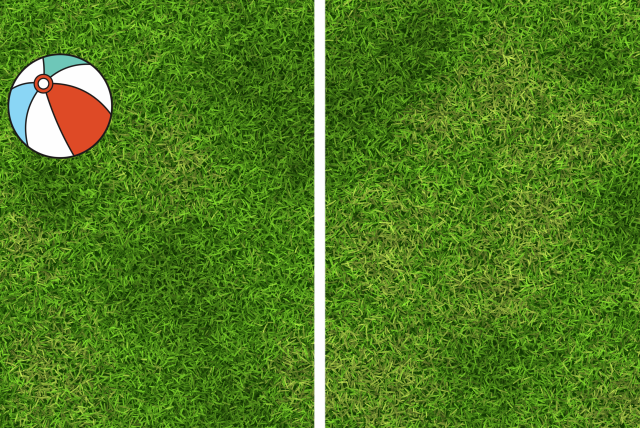
Reproduce this texture procedurally as a WebGL 2 fragment shader.

```glsl
#version 300 es
precision highp float;
// A mown lawn with dry and shaded patches, a white dividing strip and a beach ball.

#define LAYERS 9
#define CELL 0.0185
#define BLADE_WIDTH 0.0015
#define STRIP_X 0.747
#define STRIP_HALF 0.0127
#define BALL_CENTER vec2(0.1406, 0.752)
#define BALL_RADIUS 0.122
#define HUB vec2(-0.32, 0.43)
#define INK_WIDTH 0.014
#define GRAIN 0.24

uniform vec2 u_resolution;
out vec4 fragColor;

const vec3 SHADE = vec3(0.08, 0.23, 0.01);
const vec3 LIGHT = vec3(0.48, 0.78, 0.16);
const vec3 STRAW = vec3(0.80, 0.82, 0.36);
const vec3 WHITE = vec3(0.995);
const vec3 INK = vec3(0.11, 0.10, 0.10);
const vec3 RED = vec3(0.87, 0.29, 0.15);
const vec3 TEAL = vec3(0.43, 0.78, 0.72);
const vec3 BLUE = vec3(0.54, 0.84, 0.96);

// Patches: centre and radius
const vec3 DRY[12] = vec3[12](
  vec3(0.40, 0.61, 0.10), vec3(0.69, 0.12, 0.10), vec3(0.12, 0.13, 0.14),
  vec3(0.05, 0.44, 0.10), vec3(1.19, 0.79, 0.12), vec3(1.25, 0.52, 0.10),
  vec3(1.37, 0.68, 0.08), vec3(0.90, 0.43, 0.10), vec3(0.93, 0.11, 0.13),
  vec3(1.16, 0.32, 0.12), vec3(1.01, 0.72, 0.07), vec3(1.46, 0.05, 0.10));
const vec3 DARK[10] = vec3[10](
  vec3(0.60, 0.82, 0.13), vec3(0.12, 0.54, 0.08), vec3(0.40, 0.33, 0.15),
  vec3(0.85, 0.78, 0.13), vec3(1.15, 0.14, 0.10), vec3(1.40, 0.84, 0.07),
  vec3(1.48, 0.50, 0.08), vec3(0.70, 0.62, 0.10), vec3(0.99, 0.90, 0.10),
  vec3(0.55, 0.06, 0.10));

float hash(vec2 p) { return fract(sin(dot(p, vec2(127.1, 311.7))) * 43758.5); }

float noise(vec2 p) {
  vec2 i = floor(p), f = fract(p);
  f = f * f * (3.0 - 2.0 * f);
  return mix(mix(hash(i), hash(i + vec2(1, 0)), f.x),
             mix(hash(i + vec2(0, 1)), hash(i + vec2(1, 1)), f.x), f.y);
}

float spot(vec2 p, vec3 patchArea) {
  vec2 d = (p - patchArea.xy) / patchArea.z;
  return exp(-dot(d, d));
}

// Layers of short, randomly turned blades over dark soil
vec3 lawn(vec2 p, float px) {
  vec2 w = p + 0.05 * (vec2(noise(p * 14.0), noise(p * 14.0 + 40.0)) - 0.5);
  float dry = 0.12 + 0.10 * step(STRIP_X, p.x), dark = 0.0;
  for (int i = 0; i < 12; i++) dry += 0.5 * spot(w, DRY[i]);
  for (int i = 0; i < 10; i++) dark += spot(w, DARK[i]);
  dry = clamp(dry - 0.3 * dark + 0.3 * (noise(p * 22.0) - 0.5), 0.03, 0.75);
  float shade = 1.04 - 0.20 * min(dark, 1.0) + 0.14 * (noise(p * 30.0) - 0.5);
  shade += GRAIN * (noise(p * 260.0) - 0.5);

  vec3 col = SHADE;
  for (int k = 0; k < LAYERS; k++) {
    float layer = float(k);
    vec2 g = p / CELL + layer * vec2(7.37, 3.71);
    vec2 base = floor(g);
    for (int j = -1; j <= 1; j++)
    for (int i = -1; i <= 1; i++) {
      vec2 id = base + vec2(i, j);
      vec2 seed = id + layer * 19.3;
      float tint = hash(seed + 5.2);
      float angle = 6.2832 * hash(seed + 1.7);
      float len = CELL * mix(0.4, 0.85, hash(seed + 8.9));
      vec2 c = id + 0.2 + 0.6 * vec2(hash(seed), hash(seed + 3.1));
      vec2 d = (g - c) * CELL, dir = vec2(cos(angle), sin(angle));
      float t = dot(d, dir) / len;
      float bend = 0.16 * len * (tint - 0.5) * t * t;
      float across = abs(dot(d, vec2(-dir.y, dir.x)) - bend);
      float width = BLADE_WIDTH * (1.0 - 0.6 * t * t);
      float cover = smoothstep(0.8 * px, -0.8 * px, across - width)
                  * smoothstep(1.0, 0.85, abs(t));
      float tone = 0.22 * layer / float(LAYERS) + 0.85 * tint + 0.1 * t;
      vec3 blade = mix(SHADE, LIGHT, tone);
      float straw = smoothstep(-0.2, 0.2, dry - hash(seed + 6.6));
      blade = mix(blade, STRAW * (0.4 + 0.6 * tone), 0.65 * straw);
      col = mix(col, blade, cover);
    }
  }
  return col * shade;
}

// Signed side of a bowed seam from the hub: x is positive on its left, y runs along it
vec2 seam(vec2 q, vec2 end, float bow) {
  vec2 chord = end - HUB, d = q - HUB;
  float len = length(chord), t = dot(d, chord) / (len * len), u = clamp(t, 0.0, 1.0);
  float side = dot(d, vec2(-chord.y, chord.x)) / len - 4.0 * bow * u * (1.0 - u);
  float slope = 4.0 * bow * (1.0 - 2.0 * u) / len;
  return vec2(side * inversesqrt(1.0 + slope * slope), t);
}

// Fills the panel between two seams, then inks both
void panel(inout vec3 col, vec3 paint, vec2 a, vec2 b, float aa) {
  col = mix(col, paint, smoothstep(-aa, aa, min(a.x, -b.x)));
  float line = min(abs(a.x) + step(a.y, 0.0), abs(b.x) + step(b.y, 0.0));
  col = mix(col, INK, smoothstep(aa, -aa, line - INK_WIDTH));
}

vec3 ball(vec2 q, float aa) {
  vec3 col = WHITE;
  panel(col, RED, seam(q, vec2(0.27, -0.96), -0.05), seam(q, vec2(0.99, -0.18), 0.20), aa);
  panel(col, TEAL, seam(q, vec2(0.62, 0.80), 0.12), seam(q, vec2(-0.336, 0.97), -0.02), aa);
  panel(col, BLUE, seam(q, vec2(-0.976, 0.30), -0.07), seam(q, vec2(-0.61, -0.80), -0.17), aa);
  // Hub ring and outline
  float hub = length(q - HUB);
  col = mix(col, INK, smoothstep(aa, -aa, hub - 0.19));
  col = mix(col, RED, smoothstep(aa, -aa, abs(hub - 0.14) - 0.026));
  col = mix(col, WHITE, smoothstep(aa, -aa, hub - 0.09));
  return mix(col, INK, smoothstep(-aa, aa, length(q) - 0.975));
}

void main() {
  float px = 1.0 / u_resolution.y;
  vec2 p = gl_FragCoord.xy * px;
  vec3 col = lawn(p, px);
  col = mix(col, WHITE, smoothstep(px, -px, abs(p.x - STRIP_X) - STRIP_HALF));
  vec2 q = (p - BALL_CENTER) / BALL_RADIUS;
  float aa = 0.7 * px / BALL_RADIUS;
  col = mix(col, ball(q, aa), smoothstep(aa, -aa, length(q) - 1.01));
  fragColor = vec4(col, 1.0);
}
```
